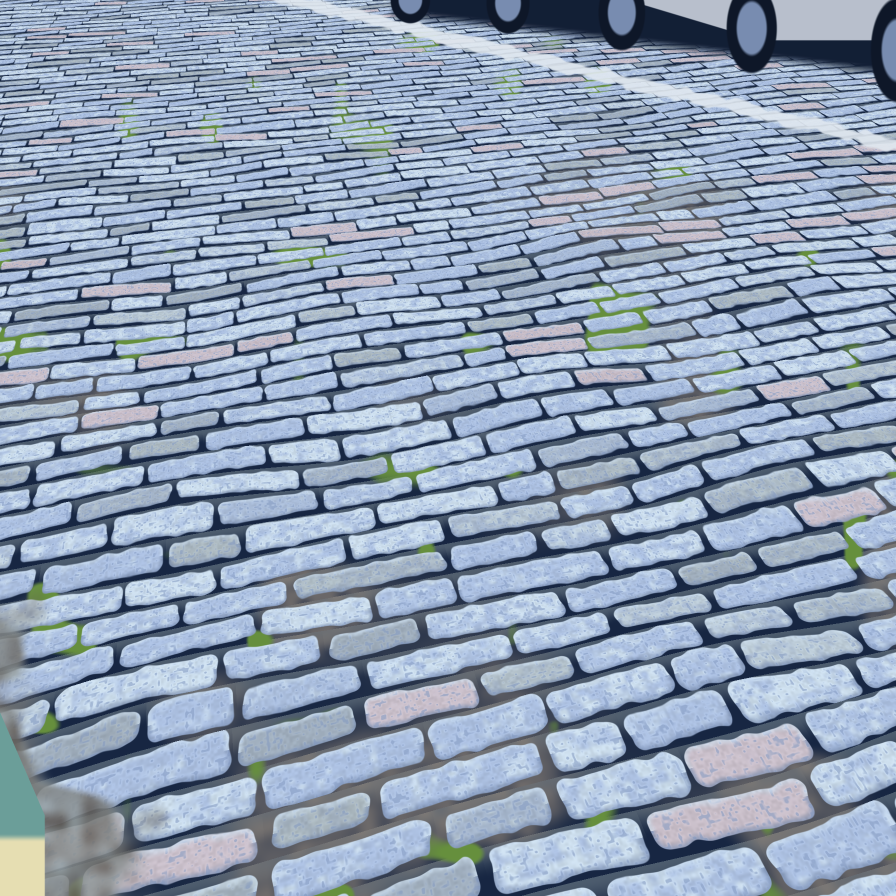
Give the GLSL for this texture, as a WebGL 2 fragment shader.

```glsl
#version 300 es
precision highp float;
// Cobbled street seen in perspective: worn blue stones in staggered rows.
// Two vanishing points on one horizon turn the canvas into row and stone
// counts; each cell is a rounded box with its own size, tilt and tint.

uniform vec2 u_resolution;
out vec4 fragColor;

#define HORIZON 1.32     // height where the ground vanishes
#define ROW_VP 5.0       // x where the rows converge
#define SIDE_VP 0.2      // x where the stone ends converge
#define ROWS 5.74        // row density
#define STONES 7.4       // stone density along a row
#define GAP 0.105        // half joint, in row heights
#define JITTER 0.5       // variation of stone length
#define WAVE 0.7         // bending of the rows
#define PINK_SHARE 0.1   // share of warm stones
#define SAMPLES 2        // samples per pixel side

const vec3 BLUE = vec3(0.68, 0.76, 0.89);
const vec3 PALE = vec3(0.81, 0.88, 0.94);
const vec3 SLATE = vec3(0.47, 0.55, 0.69);
const vec3 JOINT = vec3(0.30, 0.36, 0.43);
const vec3 DUST = vec3(0.60, 0.64, 0.65);
const vec3 SHADOW = vec3(0.09, 0.15, 0.26);
const vec3 PINK = vec3(0.80, 0.74, 0.78);
const vec3 SAND = vec3(0.55, 0.51, 0.47);
const vec3 MOSS = vec3(0.40, 0.56, 0.24);

float hash(vec2 p) {
  vec3 a = fract(p.xyx * 0.1031);
  a += dot(a, a.yzx + 33.33);
  return fract((a.x + a.y) * a.z);
}

float noise(vec2 p) {
  vec2 i = floor(p), f = fract(p);
  f = f * f * (3.0 - 2.0 * f);
  return mix(mix(hash(i), hash(i + vec2(1, 0)), f.x),
             mix(hash(i + vec2(0, 1)), hash(i + vec2(1, 1)), f.x), f.y);
}

float roundBox(vec2 p, vec2 size, float r) {
  vec2 q = abs(p) - size + r;
  return length(max(q, 0.0)) + min(max(q.x, q.y), 0.0) - r;
}

// Position of the joint at the left of stone i
float jointAt(float i, float row) {
  return i + JITTER * (hash(vec2(i + 70.0, row)) - 0.5);
}

vec3 paving(vec2 p, float px) {
  float depth = HORIZON - p.y;
  vec2 ground = vec2((p.x - SIDE_VP) / depth * STONES,
                     (ROW_VP - p.x) / depth * ROWS);
  ground.y += WAVE * (noise(ground * vec2(0.5, 0.35) + 40.0) - 0.5);

  // Row and stone that own this point
  float row = floor(ground.y);
  float s = ground.x + 0.5 * mod(row, 2.0) + 0.7 * hash(vec2(row, 9.0));
  float i = floor(s);
  if (s < jointAt(i, row)) i -= 1.0;
  else if (s > jointAt(i + 1.0, row)) i += 1.0;
  float left = jointAt(i, row), right = jointAt(i + 1.0, row);
  vec2 id = vec2(i + 50.0, row);
  float tone = hash(id + 3.0), kind = hash(id + 17.0);

  // Stone outline in canvas units
  float h = depth * depth / ((ROW_VP - p.x) * ROWS);
  vec2 size = vec2((right - left) * depth / STONES, h);
  vec2 q = vec2((s - 0.5 * (left + right)) * depth / STONES,
                (fract(ground.y) - 0.5) * h);
  q.y += q.x * (tone - 0.5) * 0.08;
  float gap = h * GAP * (0.6 + 0.9 * kind);
  float rough = noise(vec2(s * 9.0, ground.y * 3.0));
  float d = roundBox(q, 0.5 * size - gap, 0.22 * h) + (rough - 0.5) * 0.13 * h;

  // Stone surface: tint, mottling, lit top and dark lower rim
  float grain = noise(vec2(s * 15.0, ground.y * 6.0));
  float fine = noise(vec2(s * 42.0, ground.y * 15.0));
  vec3 stone = mix(BLUE, PALE, smoothstep(0.35, 0.8, 0.5 * tone + 0.6 * grain));
  stone = mix(stone, DUST, 0.6 * smoothstep(0.7, 0.95, kind));
  stone = mix(stone, PINK, 0.85 * step(1.0 - PINK_SHARE, tone));
  stone = mix(stone, SLATE, 0.6 * smoothstep(0.62, 0.9, fine));
  float rim = smoothstep(-0.16 * h, 0.0, d);
  stone = mix(stone, q.y > 0.0 ? PALE : SLATE, 0.65 * rim);
  stone *= 0.93 + 0.14 * fine;

  // Joint: shade under each stone, sand and moss in patches
  vec3 joint = mix(SHADOW, JOINT, smoothstep(-0.1, 0.5, q.y / h));
  float patchy = noise(p * 9.0 + 5.0) + 0.35 * (0.4 - p.y);
  joint = mix(joint, SAND, 0.75 * smoothstep(0.55, 0.85, patchy) * (0.5 + 0.5 * rough));
  joint = mix(joint, MOSS, smoothstep(0.82, 0.9, noise(p * 21.0 + 2.0)));
  vec3 color = mix(stone, joint, smoothstep(-px, px, d));

  // Loose dirt by the kerb
  float dirt = 0.15 - p.x - 0.5 * p.y + 0.16 * (noise(p * 22.0) - 0.5);
  vec3 rubble = mix(SAND * 0.65, DUST, noise(p * 60.0));
  return mix(color, rubble, 0.85 * smoothstep(-0.02, 0.03, dirt));
}

// Painted line, kerb and parked vehicles around the paving
vec3 roadside(vec3 color, vec2 p, float px) {
  float line = abs(p.y - 1.0 + 0.24 * (p.x - 0.325)) - 0.007;
  line += 0.008 * (noise(p * 90.0) - 0.5);
  color = mix(color, vec3(0.88, 0.91, 0.94), 0.9 * smoothstep(0.002, -0.002, line));
  float kerb = max(p.x - 0.05, p.y - 0.205 + 2.3 * p.x);
  vec3 kerbColor = mix(vec3(0.9, 0.87, 0.7), vec3(0.42, 0.62, 0.6), smoothstep(0.06, 0.07, p.y));
  color = mix(color, kerbColor, smoothstep(px, -px, kerb));
  float shade = max(0.44 - p.x, 0.985 - 0.12 * (p.x - 0.44) - p.y);
  color = mix(color, SHADOW * 0.8, smoothstep(0.008, -0.008, shade));
  float body = 0.955 + 0.3 * max(0.0, 0.85 - p.x) - p.y;
  color = mix(color, vec3(0.72, 0.75, 0.8), smoothstep(px, -px, body));
  for (float k = 0.0; k < 5.0; k++) {
    vec2 center = vec2(0.458 + 0.1 * k + 0.009 * k * k, 1.0 - 0.0035 * k * k);
    float r = length((p - center) / vec2(0.022 + 0.002 * k, 0.026 + 0.008 * k));
    vec3 wheel = mix(SLATE, SHADOW * 0.6, smoothstep(0.55, 0.65, r));
    color = mix(color, wheel, smoothstep(1.04, 0.96, r));
  }
  return color;
}

void main() {
  float px = 0.7 / min(u_resolution.x, u_resolution.y);
  vec3 sum = vec3(0.0);
  for (int k = 0; k < SAMPLES * SAMPLES; k++) {
    vec2 shift = (vec2(k % SAMPLES, k / SAMPLES) + 0.5) / float(SAMPLES) - 0.5;
    vec2 p = (gl_FragCoord.xy + shift) / u_resolution;
    sum += roadside(paving(p, px), p, px);
  }
  fragColor = vec4(sum / float(SAMPLES * SAMPLES), 1.0);
}
```
